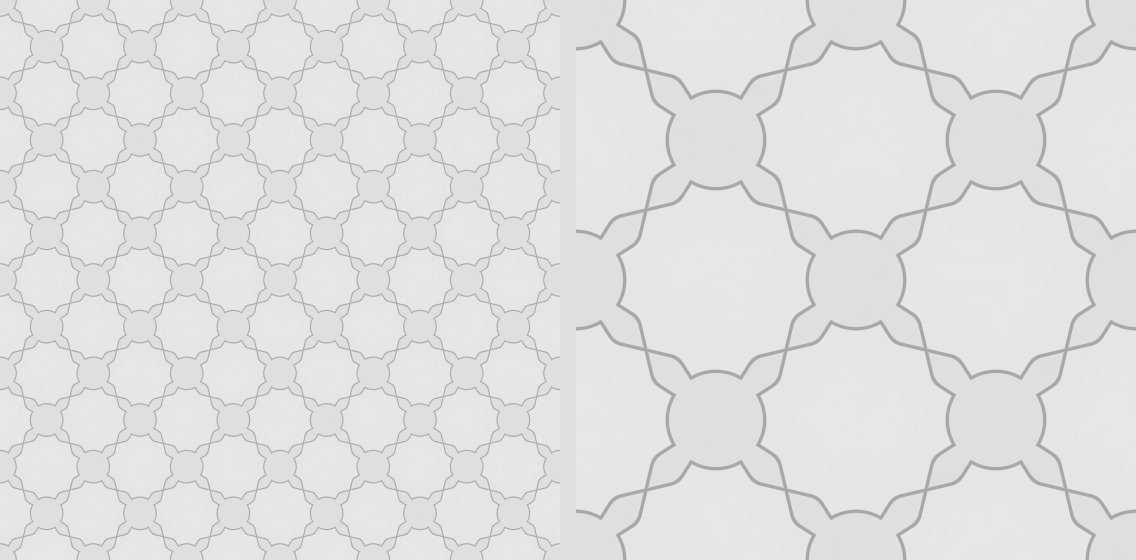
Left, the full canvas; right, a detail of the centre.
A WebGL 1 fragment shader for this pattern:

```glsl
precision highp float;
// Pale grey lattice of four-petalled discs with thin outlines, six repeats each way.

uniform vec2 u_resolution;

vec2 randomGradient(vec2 cell, float period) {
    vec2 c = mod(cell, period);
    vec3 h = fract(vec3(c.xyx) * vec3(0.1031, 0.1030, 0.0973));
    h += dot(h, h.yzx + 33.33);
    float angle = 6.2832 * fract((h.x + h.y) * h.z);
    return vec2(cos(angle), sin(angle));
}

// Gradient noise that wraps after a whole number of cells
float wrappedNoise(vec2 uv, float period) {
    vec2 p = uv * period;
    vec2 i = floor(p);
    vec2 f = p - i;
    vec2 w = f * f * f * (f * (f * 6.0 - 15.0) + 10.0);
    float a = dot(randomGradient(i, period), f);
    float b = dot(randomGradient(i + vec2(1.0, 0.0), period), f - vec2(1.0, 0.0));
    float c = dot(randomGradient(i + vec2(0.0, 1.0), period), f - vec2(0.0, 1.0));
    float d = dot(randomGradient(i + 1.0, period), f - 1.0);
    return mix(mix(a, b, w.x), mix(c, d, w.x), w.y);
}

float smoothMax(float a, float b, float k) {
    float h = max(k - abs(a - b), 0.0) / k;
    return max(a, b) + h * h * k * 0.25;
}

// Signed distance to a disc with four diagonal petals, p in the first quadrant
float petalledDisc(vec2 p) {
    float fromTip = 0.35355 - (p.x + p.y) * 0.70711;
    float across = abs(p.x - p.y) * 0.70711;
    float outerEdge = (across - 0.62 * fromTip) * 0.85;
    float innerEdge = (across - 0.062 + 0.22 * (fromTip - 0.1)) * 0.977;
    float petal = smoothMax(outerEdge, innerEdge, 0.02);
    return min(length(p) - 0.174, petal);
}

void main() {
    vec2 uv = gl_FragCoord.xy / u_resolution;
    float pixel = 6.0 / min(u_resolution.x, u_resolution.y);

    // Fold onto the nearest centre of the staggered lattice
    vec2 p = abs(fract(uv * 6.0 + 0.5) - 0.5);
    if (p.x + p.y > 0.5) p = 0.5 - p;
    float d = petalledDisc(p);

    // Fills, with the field a touch lighter away from the outline
    float field = 0.899 + 0.008 * smoothstep(0.0, 0.2, d);
    float shade = mix(0.875, field, clamp(d / pixel + 0.5, 0.0, 1.0));

    // Faint paper grain
    shade += 0.004 * wrappedNoise(uv, 30.0) + 0.005 * wrappedNoise(uv, 120.0);

    // Outline
    float line = clamp((0.006 - abs(d)) / pixel + 0.5, 0.0, 1.0);
    shade = mix(shade, 0.66, line);

    gl_FragColor = vec4(vec3(shade), 1.0);
}
```
